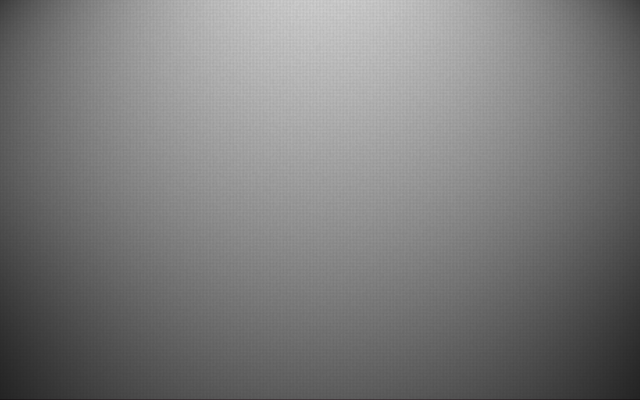
This background is drawn by a Shadertoy shader. Its source:

```glsl
// Grey woven cloth lit softly from the top centre.
// A vertical gradient is dimmed towards the sides and corners,
// then covered with a fine thread grid and faint hashed grain.

const float TAU = 6.2831853;
const float THREADS_ACROSS = 192.0;

float hash(vec2 p) {
    vec3 q = fract(vec3(p.xyx) * 0.1031);
    q += dot(q, q.yzx + 33.33);
    return fract((q.x + q.y) * q.z);
}

float valueNoise(vec2 p) {
    vec2 cell = floor(p);
    vec2 f = fract(p);
    f = f * f * (3.0 - 2.0 * f);
    float low = mix(hash(cell), hash(cell + vec2(1.0, 0.0)), f.x);
    float high = mix(hash(cell + vec2(0.0, 1.0)), hash(cell + 1.0), f.x);
    return mix(low, high, f.y);
}

// Broad light: bright top centre, dark sides, deeper corners.
float lighting(vec2 uv) {
    float middleLift = 0.10 * uv.y * (1.0 - uv.y);
    float centreLight = mix(0.355, 0.78, uv.y) + middleLift;
    float side = abs(2.0 * uv.x - 1.0);
    float topCorner = 0.27 * exp((uv.y - 1.0) / 0.16);
    float bottomCorner = 0.18 * (1.0 - smoothstep(0.0, 0.6, uv.y));
    float sideDimming = 0.43 + topCorner + bottomCorner;
    return centreLight * (1.0 - sideDimming * side * side);
}

// Crossing threads; columns stand out a little more than rows.
float weave(vec2 p) {
    vec2 wave = cos(TAU * p);
    float columnStrength = 0.9 + 0.4 * hash(vec2(floor(p.x + 0.5), 7.0));
    float rowStrength = 0.7 + 0.4 * hash(vec2(19.0, floor(p.y + 0.5)));
    return -0.5 * (wave.x * columnStrength + wave.y * rowStrength);
}

void mainImage(out vec4 fragColor, in vec2 fragCoord) {
    vec2 uv = fragCoord / iResolution.xy;
    vec2 threadPos = fragCoord / iResolution.x * THREADS_ACROSS;

    float light = lighting(uv);
    float grain = valueNoise(threadPos * 2.4) - 0.5;
    float clothRelief = 0.030 * weave(threadPos) + 0.036 * grain;
    float shade = light * (1.0 + clothRelief);

    // Thin dark hem along the lower edge.
    float hem = 1.0 - smoothstep(0.001, 0.004, uv.y);
    vec3 cloth = vec3(shade);
    vec3 hemColor = shade * vec3(0.72, 0.62, 0.66);
    fragColor = vec4(mix(cloth, hemColor, hem), 1.0);
}
```
